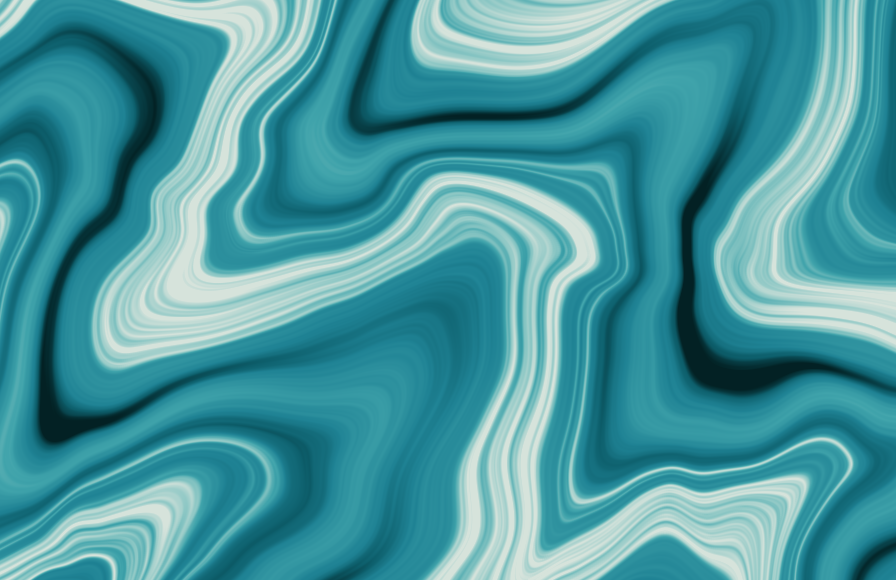
Give the GLSL for this background, as a Shadertoy shader.

```glsl
// Folded teal and cream marbled paint with fine streaks along the flow.
#define FOLD_HEIGHT 0.27
#define FOLD_PERIOD 0.66
#define LAYER_PERIOD 0.78
#define LAYER_START 0.70
#define RIBBON_HALF_WIDTH 0.135
#define EDGE_SOFTNESS 0.018
#define WARP_AMOUNT 0.20
#define WARP_SCALE 1.7
#define STREAK_FREQ 38.0
#define STREAK_CONTRAST 0.36

const float TAU = 6.2831853;
const vec3 PAINT[6] = vec3[6](
    vec3(0.01, 0.13, 0.14), vec3(0.05, 0.37, 0.42), vec3(0.12, 0.51, 0.58),
    vec3(0.25, 0.64, 0.67), vec3(0.55, 0.78, 0.77), vec3(0.84, 0.89, 0.86));

// Unit gradient for a lattice cell
vec2 cellGradient(ivec2 cell) {
    uvec2 k = uvec2(cell) * uvec2(1597334673u, 3812015801u);
    uint h = (k.x ^ k.y) * 1597334673u;
    h = (h ^ (h >> 15)) * 2246822519u;
    h ^= h >> 13;
    float angle = float(h & 65535u) / 65536.0 * TAU;
    return vec2(cos(angle), sin(angle));
}

float gradientNoise(vec2 p) {
    ivec2 cell = ivec2(floor(p));
    vec2 f = fract(p);
    vec2 w = f * f * f * (f * (f * 6.0 - 15.0) + 10.0);
    float a = dot(cellGradient(cell), f);
    float b = dot(cellGradient(cell + ivec2(1, 0)), f - vec2(1, 0));
    float c = dot(cellGradient(cell + ivec2(0, 1)), f - vec2(0, 1));
    float d = dot(cellGradient(cell + ivec2(1, 1)), f - vec2(1, 1));
    return mix(mix(a, b, w.x), mix(c, d, w.x), w.y);
}

// Bend space with a few octaves of noise
vec2 stirred(vec2 p) {
    float amount = WARP_AMOUNT, scale = WARP_SCALE;
    for (int i = 0; i < 3; i++) {
        vec2 q = p * scale + float(i) * 7.3;
        p += amount * vec2(gradientNoise(q), gradientNoise(q + 31.7));
        amount *= 0.42;
        scale *= 1.9;
    }
    return p;
}

// Distance between two positions in the repeating layer cycle
float cycleDistance(float c, float centre) {
    return abs(fract(c - centre + 0.5) - 0.5);
}

float bump(float c, float centre, float width) {
    float d = cycleDistance(c, centre) / width;
    return exp(-d * d);
}

// Fine streaks across depth, faded where they get thinner than a pixel
float streaks(float depth, float along) {
    float sum = 0.0, weight = 1.0, freq = STREAK_FREQ;
    float footprint = fwidth(depth);
    for (int i = 0; i < 3; i++) {
        float visible = 1.0 - smoothstep(0.25, 0.7, footprint * freq);
        sum += weight * visible * gradientNoise(vec2(depth * freq, along * 2.5 + float(i) * 9.1));
        weight *= 0.7;
        freq *= 2.1;
    }
    return sum;
}

// Ramp from black teal (0) to cream (1)
vec3 paint(float tone) {
    vec3 colour = PAINT[0];
    for (int i = 1; i < 6; i++)
        colour = mix(colour, PAINT[i], clamp(tone * 5.0 - float(i - 1), 0.0, 1.0));
    return colour;
}

void mainImage(out vec4 fragColor, in vec2 fragCoord) {
    vec2 p = fragCoord / iResolution.y;
    vec2 q = stirred(p);

    // Layers stacked along a diagonal, folded into long tongues
    float climb = dot(q, vec2(0.75, 0.66));
    float along = dot(q, vec2(-0.66, 0.75));
    float depth = climb - FOLD_HEIGHT * cos(TAU * (along + 0.18) / FOLD_PERIOD);
    float c = (depth - LAYER_START) / LAYER_PERIOD;

    float drift = gradientNoise(p * 2.1 + 4.6);
    float streak = streaks(depth, along);

    // Smooth teal body with a glow and two shadows
    float teal = 0.44 + 0.15 * drift + 0.07 * streak;
    teal += 0.13 * bump(c, 0.61, 0.07);
    teal -= 0.21 * bump(c, 0.46, 0.045);
    teal -= (0.31 + 0.5 * gradientNoise(p * 1.6 + 12.4)) * bump(c, 0.80, 0.06);

    // Thin pale filaments beside the ribbon
    float filaments = bump(c, 0.375, 0.016) + 0.6 * bump(c, 0.335, 0.009);
    teal += filaments * (0.30 + 0.4 * streak);

    // Pale streaked ribbon
    float pale = 0.82 + STREAK_CONTRAST * streak + 0.25 * drift;
    pale += 0.09 * bump(c, 0.22, 0.035) + 0.06 * bump(c, 0.03, 0.025);
    float rim = cycleDistance(c, RIBBON_HALF_WIDTH) - RIBBON_HALF_WIDTH;
    float soft = max(EDGE_SOFTNESS, fwidth(depth) / LAYER_PERIOD);
    float ribbon = 1.0 - smoothstep(-soft, soft, rim);

    fragColor = vec4(paint(mix(teal, pale, ribbon)), 1.0);
}
```
